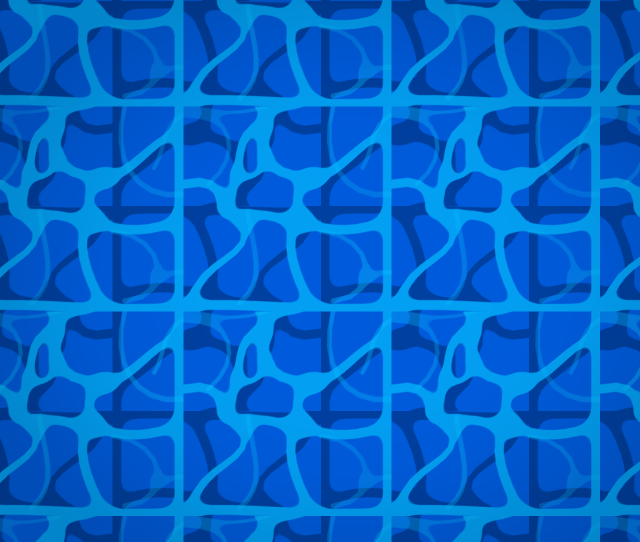
A WebGL 1 fragment shader for this pattern:

```glsl
precision highp float;
uniform vec2 u_resolution;

#define REPEATS vec2(3.072, 2.645)
#define ORIGIN vec2(0.880, 0.519)
#define SHADOW_PIVOT vec2(0.660, 0.487)
#define FILLET 0.075
#define VEIL_STRENGTH 0.36
#define WATER vec3(0.0, 0.345, 0.83)
#define SHADE vec3(0.0, 0.235, 0.59)
#define LIGHT vec3(0.01, 0.60, 0.915)
#define GLINT vec3(0.03, 0.72, 0.96)
#define VIGNETTE 0.17

float hash(vec2 p) {
  return fract(sin(dot(p, vec2(41.3, 289.1))) * 4375.5);
}

float noise(vec2 p) {
  vec2 i = floor(p), f = fract(p);
  f = f * f * (3.0 - 2.0 * f);
  return mix(mix(hash(i), hash(i + vec2(1, 0)), f.x),
             mix(hash(i + vec2(0, 1)), hash(i + vec2(1, 1)), f.x), f.y);
}

float smoothMin(float a, float b) {
  float h = max(FILLET - abs(a - b), 0.0) / FILLET;
  return min(a, b) - h * h * FILLET * 0.25;
}

vec2 bezier(vec2 a, vec2 b, vec2 c, vec2 d, float t) {
  float s = 1.0 - t;
  return s * s * s * a + 3.0 * s * t * (s * b + t * c) + t * t * t * d;
}

// Distance to a cubic stroke whose half width runs from w.x to w.y
float stroke(vec2 p, vec2 a, vec2 b, vec2 c, vec2 d, vec2 w) {
  float nearest = 9.0;
  vec2 start = a;
  for (int i = 1; i <= 8; i++) {
    float t = float(i) / 8.0;
    vec2 end = bezier(a, b, c, d, t);
    vec2 edge = end - start;
    float h = clamp(dot(p - start, edge) / dot(edge, edge), 0.0, 1.0);
    float halfWidth = mix(w.x, w.y, t + (h - 1.0) / 8.0);
    nearest = min(nearest, length(p - start - edge * h) - halfWidth);
    start = end;
  }
  return nearest;
}

// Net of light in one tile, y pointing down; cut off at the tile border
float causticNet(vec2 p) {
  // Right and lower borders
  float d = p.x > 0.5 ? 0.983 - p.x - 0.025 : 9.0;
  d = smoothMin(d, stroke(p, vec2(0.0, 0.975), vec2(0.3, 0.95), vec2(0.6, 1.01), vec2(1.0, 0.98), vec2(0.024)));
  // Upper bowl and its diagonal
  d = smoothMin(d, stroke(p, vec2(0.41, -0.02), vec2(0.36, 0.2), vec2(0.35, 0.34), vec2(0.63, 0.35), vec2(0.03, 0.022)));
  d = smoothMin(d, stroke(p, vec2(0.62, 0.35), vec2(0.76, 0.33), vec2(0.83, 0.18), vec2(0.98, 0.12), vec2(0.025, 0.016)));
  d = smoothMin(d, stroke(p, vec2(0.36, -0.01), vec2(0.42, 0.02), vec2(0.50, 0.02), vec2(0.60, -0.02), vec2(0.012)));
  // Central stem
  d = smoothMin(d, stroke(p, vec2(0.62, 0.35), vec2(0.53, 0.4), vec2(0.54, 0.48), vec2(0.57, 0.55), vec2(0.023)));
  d = smoothMin(d, stroke(p, vec2(0.56, 0.55), vec2(0.47, 0.64), vec2(0.53, 0.82), vec2(0.62, 0.98), vec2(0.021, 0.024)));
  // Branches to the right and left
  d = smoothMin(d, stroke(p, vec2(0.56, 0.55), vec2(0.7, 0.63), vec2(0.86, 0.61), vec2(0.99, 0.55), vec2(0.023)));
  d = smoothMin(d, stroke(p, vec2(0.0, 0.38), vec2(0.25, 0.32), vec2(0.14, 0.56), vec2(0.3, 0.55), vec2(0.022)));
  d = smoothMin(d, stroke(p, vec2(0.3, 0.55), vec2(0.38, 0.5), vec2(0.46, 0.56), vec2(0.56, 0.56), vec2(0.022)));
  // Thin tail, side loop
  d = smoothMin(d, stroke(p, vec2(0.29, 0.55), vec2(0.35, 0.76), vec2(0.08, 0.72), vec2(0.03, 0.98), vec2(0.012, 0.02)));
  d = smoothMin(d, stroke(p, vec2(0.39, 0.10), vec2(0.22, 0.11), vec2(0.31, 0.30), vec2(0.2, 0.5), vec2(0.019)));
  return smoothMin(d, stroke(p, vec2(0.26, 0.33), vec2(0.32, 0.36), vec2(0.37, 0.34), vec2(0.39, 0.25), vec2(0.010)));
}

// Thin translucent ripples
float veilNet(vec2 p) {
  float d = stroke(p, vec2(0.66, 0.61), vec2(0.92, 0.63), vec2(0.96, 0.93), vec2(0.72, 0.95), vec2(0.010, 0.013));
  d = smoothMin(d, stroke(p, vec2(0.87, 0.83), vec2(0.91, 0.84), vec2(0.95, 0.80), vec2(1.0, 0.81), vec2(0.012)));
  d = smoothMin(d, stroke(p, vec2(0.31, 0.52), vec2(0.34, 0.72), vec2(0.40, 0.85), vec2(0.27, 0.96), vec2(0.012)));
  d = smoothMin(d, stroke(p, vec2(0.72, 0.0), vec2(0.65, 0.24), vec2(0.76, 0.46), vec2(1.0, 0.43), vec2(0.010, 0.014)));
  d = smoothMin(d, stroke(p, vec2(0.86, 0.30), vec2(0.92, 0.20), vec2(0.89, 0.10), vec2(1.0, 0.04), vec2(0.010)));
  d = smoothMin(d, stroke(p, vec2(0.0, 0.04), vec2(0.24, 0.02), vec2(0.29, 0.24), vec2(0.12, 0.38), vec2(0.010)));
  return smoothMin(d, stroke(p, vec2(0.0, 0.0), vec2(0.13, 0.04), vec2(0.28, 0.04), vec2(0.41, 0.0), vec2(0.008)));
}

float coverage(float d) {
  float soft = 0.75 * REPEATS.x / u_resolution.x;
  return 1.0 - smoothstep(-soft, soft, d);
}

vec3 pool(vec2 uv) {
  vec2 grid = vec2(uv.x, 1.0 - uv.y) * REPEATS - ORIGIN;
  float shade = coverage(causticNet(fract(SHADOW_PIVOT - grid)));
  float light = coverage(causticNet(fract(grid)));
  float veil = coverage(veilNet(fract(grid)));

  // Ripples fade in and out between repeats
  float patchy = noise(grid * 2.3 + 7.0);
  vec3 color = mix(WATER, SHADE, shade * 0.95);
  color = mix(color, LIGHT, light);
  color = mix(color, GLINT, veil * VEIL_STRENGTH * mix(0.6, 1.1, patchy));

  // Lit centre, dimmer rim
  vec2 rim = uv - vec2(0.54, 0.48);
  return color * (1.04 - VIGNETTE * smoothstep(0.02, 0.4, dot(rim, rim)));
}

void main() {
  // Two diagonal samples soften the tile seams
  vec2 shift = vec2(0.25);
  vec3 color = pool((gl_FragCoord.xy - shift) / u_resolution)
             + pool((gl_FragCoord.xy + shift) / u_resolution);
  gl_FragColor = vec4(color * 0.5, 1.0);
}
```
